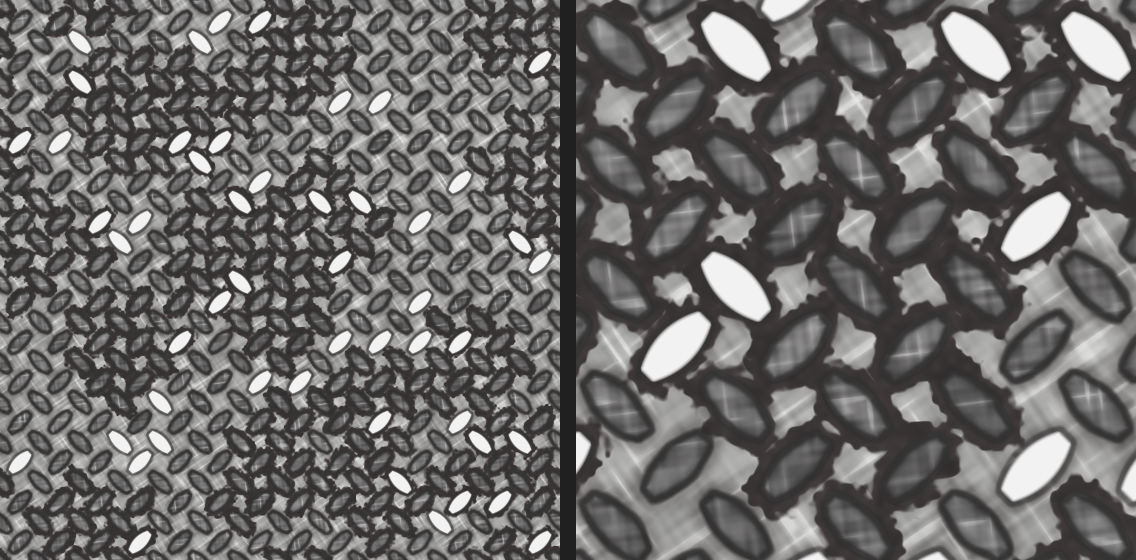
Left, the full canvas; right, a detail of the centre.
This texture is drawn by a WebGL 1 fragment shader. Its source:

```glsl
precision highp float;
// Worn diamond tread plate: raised lozenges in alternating directions, some polished, with clumps of grime.

uniform vec2 u_resolution;

const float REPEATS = 14.0;      // lozenge pairs across and down
const float PATCHES = 4.0;       // grime patches across and down
const vec2 HALF_SIZE = vec2(0.35, 0.17);
const float TIP_WIDTH = 0.075;   // half width of the blunt tips

const vec3 PLATE = vec3(0.69, 0.69, 0.685);
const vec3 PLATE_SHADE = vec3(0.50, 0.495, 0.49);
const vec3 STUD = vec3(0.44, 0.435, 0.435);
const vec3 OUTLINE = vec3(0.19, 0.185, 0.185);
const vec3 POLISHED = vec3(0.95);
const vec3 GRIME_DARK = vec3(0.17, 0.155, 0.155);
const vec3 GRIME_LIGHT = vec3(0.27, 0.245, 0.24);

float hash(vec2 p) {
  return fract(sin(dot(p, vec2(127.1, 311.7))) * 43758.55);
}

float noise(vec2 p) {
  vec2 i = floor(p);
  vec2 f = fract(p);
  f = f * f * (3.0 - 2.0 * f);
  return mix(mix(hash(i), hash(i + vec2(1.0, 0.0)), f.x),
             mix(hash(i + vec2(0.0, 1.0)), hash(i + 1.0), f.x), f.y);
}

vec2 rotate(vec2 p, float angle) {
  float c = cos(angle);
  float s = sin(angle);
  return vec2(c * p.x + s * p.y, c * p.y - s * p.x);
}

// Fine crossing scratches, centred on zero
float scratches(vec2 uv, float angle) {
  vec2 q = rotate(uv, angle) + 3.0;
  float along = noise(q * vec2(28.0, 270.0));
  float across = noise(q * vec2(270.0, 28.0));
  float bright = smoothstep(0.78, 0.95, max(along, across));
  return 0.5 * (along + across - 1.0) + 0.35 * bright - 0.05;
}

// Tiling cellular noise: distance to the nearest scattered patch centre
float patchDistance(vec2 p) {
  vec2 cell = floor(p);
  float nearest = 2.0;
  for (int y = -1; y <= 1; y++) {
    for (int x = -1; x <= 1; x++) {
      vec2 c = cell + vec2(float(x), float(y));
      vec2 id = mod(c, PATCHES) + 17.0;
      vec2 centre = c + vec2(hash(id), hash(id + 41.3));
      nearest = min(nearest, length(p - centre));
    }
  }
  return nearest;
}

// Barrel-sided lozenge lying along x
float lozenge(vec2 p) {
  const float ROUNDING = 0.025;
  p = abs(p);
  float t = min(p.x / HALF_SIZE.x, 1.0);
  float side = mix(HALF_SIZE.y, TIP_WIDTH, t * t);
  vec2 e = p - vec2(HALF_SIZE.x, side) + ROUNDING;
  return length(max(e, 0.0)) + min(max(e.x, e.y), 0.0) - ROUNDING;
}

// Nearest stud of one lattice: x distance, y polished, z grimy, w random tone
vec4 stud(vec2 p, float offset, float angle) {
  vec2 centre = floor(p - offset + 0.5) + offset;
  vec2 id = mod(centre, REPEATS) + 5.0;
  float reach = patchDistance(centre * PATCHES / REPEATS);
  float grimy = step(reach + 0.2 * (hash(id + 9.7) - 0.5), 0.43);
  float polished = step(hash(id), 0.145);
  return vec4(lozenge(rotate(p - centre, angle)), polished, grimy, hash(id + 23.1));
}

void main() {
  vec2 uv = gl_FragCoord.xy / u_resolution;
  vec2 p = uv * REPEATS + vec2(0.0, 0.055);
  float aa = REPEATS / u_resolution.y;

  float coarse = noise(uv * 95.0);
  float grain = mix(coarse, noise(uv * 210.0 + 7.0), 0.45);

  vec4 falling = stud(p, 0.0, -0.785);
  vec4 rising = stud(p, 0.5, 0.785);
  vec4 near = rising;
  if (falling.x < rising.x) near = falling;
  float d = near.x;

  // Scratched plate, shaded around the studs
  vec3 color = mix(PLATE_SHADE, PLATE, smoothstep(0.0, 0.17, d));
  color += 0.28 * scratches(uv, 0.6);
  color += 0.05 * (noise(uv * 9.0) - 0.5);

  // Ragged grime rings that merge between neighbouring studs
  float ring = min(mix(1.0, falling.x, falling.z), mix(1.0, rising.x, rising.z));
  float edge = ring - 0.115 + 0.22 * (grain - 0.5);
  float grime = 1.0 - smoothstep(-0.015 - aa, 0.015 + aa, edge);
  color = mix(color, mix(GRIME_DARK, GRIME_LIGHT, grain), 0.95 * grime);

  // Stud tops: dull and scratched, or bright and clean
  vec3 dull = STUD + 0.08 * (near.w - 0.5) + 0.32 * scratches(uv, 0.12);
  dull *= mix(0.8, 1.08, smoothstep(0.03, 0.12, -d));
  vec3 bright = POLISHED * mix(0.72, 1.0, smoothstep(0.0, 0.035, -d));
  vec3 top = mix(dull, bright, near.y);
  color = mix(color, top, 1.0 - smoothstep(-aa, aa, d));

  // Soft sketchy outline, thinner and further out on polished studs
  float wobble = 0.03 * (coarse - 0.5);
  float line = abs(d + wobble * (1.0 - near.y) - mix(-0.012, 0.022, near.y));
  float width = mix(0.05, 0.035, near.y);
  float ink = 1.0 - smoothstep(0.2 * width, width + aa, line);
  color = mix(color, OUTLINE, ink * mix(0.85, 0.55, near.y));

  gl_FragColor = vec4(clamp(color, 0.0, 1.0), 1.0);
}
```
